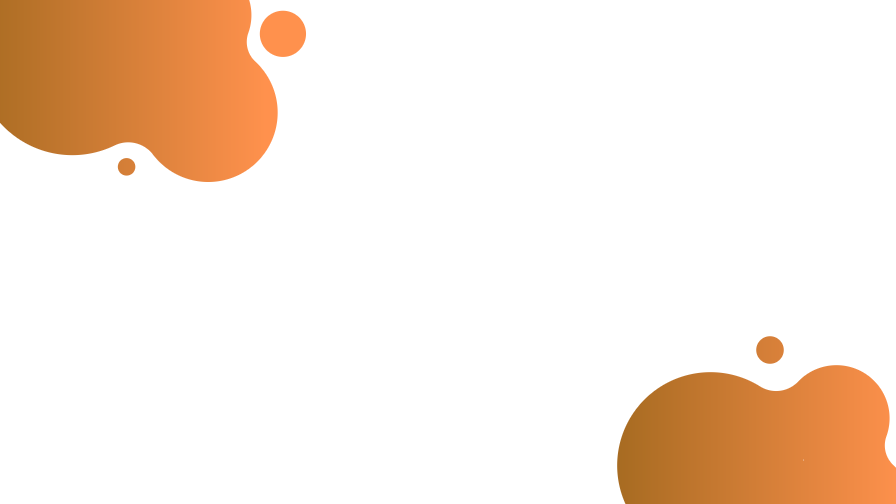
Write a Shadertoy shader that draws this background.

```glsl
// Two orange gradient blobs in opposite corners of a white canvas, with small dots.

// Design grid: canvas height in units; all lengths below use it
const float CANVAS_HEIGHT = 432.0;

const vec3 PAPER  = vec3(1.0);
const vec3 BRONZE = vec3(0.655, 0.420, 0.130);
const vec3 ORANGE = vec3(1.000, 0.569, 0.302);

// Horizontal gradient span (start x, end x) of each corner
const vec2 TOP_SPAN    = vec2(-21.0, 228.0);
const vec2 BOTTOM_SPAN = vec2(529.0, 775.0);

// Circles: center xy, radius. Each blob lists its lobes clockwise
const vec3 TOP_LEFT_LOBE  = vec3(62.0, 382.0, 83.0);
const vec3 TOP_UPPER_LOBE = vec3(170.5, 419.0, 45.0);
const vec3 TOP_LOWER_LOBE = vec3(178.5, 335.5, 59.5);
const vec3 TOP_BIG_DOT    = vec3(242.5, 403.0, 19.8);
const vec3 TOP_SMALL_DOT  = vec3(108.5, 289.0, 7.5);

const vec3 BOTTOM_LEFT_LOBE  = vec3(609.0, 33.0, 80.0);
const vec3 BOTTOM_UPPER_LOBE = vec3(717.0, 73.5, 45.5);
const vec3 BOTTOM_LOWER_LOBE = vec3(725.0, -10.0, 59.5);
const vec3 BOTTOM_DOT        = vec3(660.0, 132.0, 11.8);

// Radii of the concave necks: left-upper, upper-lower, lower-left
const vec3 NECK_RADII = vec3(26.0, 23.0, 26.7);

float circle(vec2 p, vec3 c) {
    return length(p - c.xy) - c.z;
}

// Signed distance to the line a-b, negative on its left
float rightOf(vec2 p, vec2 a, vec2 b) {
    vec2 dir = normalize(b - a);
    vec2 q = p - a;
    return dir.y * q.x - dir.x * q.y;
}

// Fills the notch left of a-b, cut by a circle tangent to both lobes
float neck(vec2 p, vec3 a, vec3 b, float r) {
    vec2 span = b.xy - a.xy;
    float len = length(span);
    vec2 dir = span / len;
    float ra = a.z + r;
    float rb = b.z + r;
    float along = (ra * ra - rb * rb + len * len) / (2.0 * len);
    float across = sqrt(max(ra * ra - along * along, 0.0));
    vec2 tip = a.xy + dir * along + vec2(-dir.y, dir.x) * across;

    float triangle = max(rightOf(p, a.xy, b.xy),
                     max(rightOf(p, b.xy, tip), rightOf(p, tip, a.xy)));
    return max(triangle, -circle(p, vec3(tip, r)));
}

// Three lobes joined by smooth necks
float blob(vec2 p, vec3 a, vec3 b, vec3 c) {
    float lobes = min(circle(p, a), min(circle(p, b), circle(p, c)));
    float necks = min(neck(p, a, b, NECK_RADII.x),
                  min(neck(p, b, c, NECK_RADII.y), neck(p, c, a, NECK_RADII.z)));
    return min(lobes, necks);
}

vec3 paint(vec3 base, float x, vec2 span, float dist, float pixel) {
    float t = clamp((x - span.x) / (span.y - span.x), 0.0, 1.0);
    float coverage = clamp(0.5 - dist / pixel, 0.0, 1.0);
    return mix(base, mix(BRONZE, ORANGE, t), coverage);
}

void mainImage(out vec4 fragColor, in vec2 fragCoord) {
    float pixel = CANVAS_HEIGHT / iResolution.y;
    vec2 p = fragCoord * pixel;

    // Top left group
    float top = blob(p, TOP_LEFT_LOBE, TOP_UPPER_LOBE, TOP_LOWER_LOBE);
    top = min(top, min(circle(p, TOP_BIG_DOT), circle(p, TOP_SMALL_DOT)));

    // Bottom right group
    float bottom = blob(p, BOTTOM_LEFT_LOBE, BOTTOM_UPPER_LOBE, BOTTOM_LOWER_LOBE);
    bottom = min(bottom, circle(p, BOTTOM_DOT));

    vec3 color = paint(PAPER, p.x, TOP_SPAN, top, pixel);
    color = paint(color, p.x, BOTTOM_SPAN, bottom, pixel);
    fragColor = vec4(color, 1.0);
}
```
